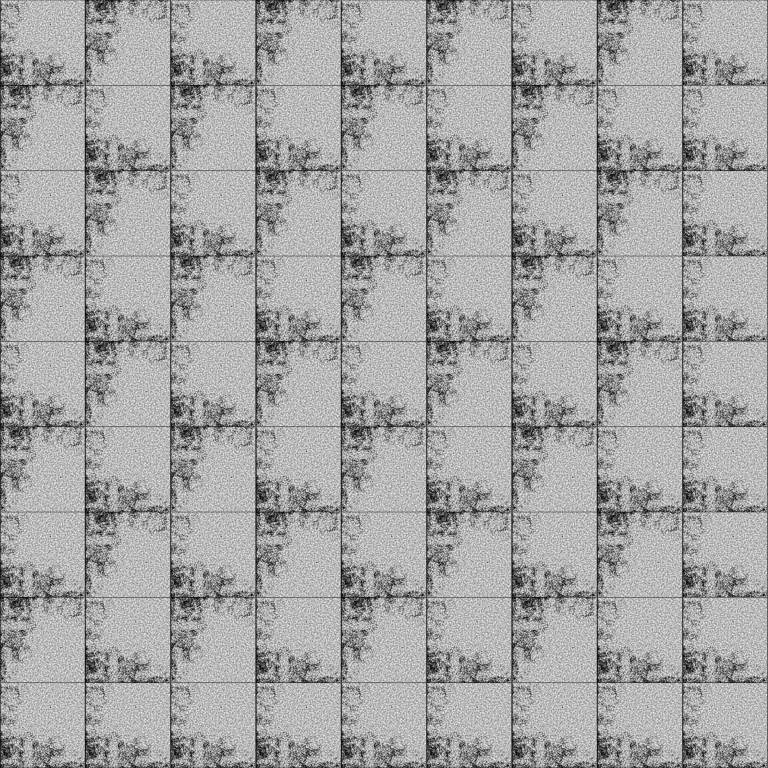
This pattern is drawn by a WebGL 2 fragment shader. Its source:

```glsl
#version 300 es
precision highp float;

uniform vec2 u_resolution;
out vec4 outColor;

const float TILES = 9.0;
const float STONE_TONE = 0.73;
const float SOOT_TONE = 0.07;
const float GRAIN_SCALE = 53.0;
const float GRAIN_STRENGTH = 0.31;
const float WEAR_SCALE = 8.5;
const float WEAR_ROUGHNESS = 1.0;
const float WEAR_GRAIN = 0.25;
const float WEAR_START = 0.16;
const float WEAR_FULL = 1.06;
const float STAIN_STRENGTH = 0.66;
const float EDGE_SOOT = 0.30;
const float EDGE_REACH = 0.04;
const vec2 SEAM_HALF_WIDTH = vec2(0.008, 0.005);
const vec2 SEAM_STRENGTH = vec2(0.72, 0.52);
const mat2 TURN = mat2(0.8, 0.6, -0.6, 0.8);

// Stained areas of a tile: centre, radius, strength
const int STAINS = 11;
const vec4 STAIN[STAINS] = vec4[STAINS](
    vec4(0.03, 0.08, 0.23, 0.50),
    vec4(0.64, 0.20, 0.18, 0.54),
    vec4(0.33, 0.12, 0.23, 0.42),
    vec4(0.13, 0.46, 0.20, 0.34),
    vec4(0.20, 0.93, 0.18, 0.42),
    vec4(0.90, 0.00, 0.14, 0.50),
    vec4(0.02, 0.27, 0.17, 0.42),
    vec4(0.05, 0.74, 0.15, 0.34),
    vec4(0.66, 0.02, 0.18, 0.36),
    vec4(0.40, 0.32, 0.15, 0.24),
    vec4(0.585, 0.71, 0.022, 0.70));

uint hash(uvec2 cell) {
    uint h = cell.x * 1597u + cell.y * 51749u;
    h = (h ^ (h >> 15)) * 73471u;
    h = (h ^ (h >> 13)) * 91193u;
    return h ^ (h >> 16);
}

vec2 gradientAt(vec2 cell) {
    float angle = float(hash(uvec2(ivec2(cell) + 4096)) & 1023u) * 6.28318 / 1024.0;
    return vec2(cos(angle), sin(angle));
}

float gradientNoise(vec2 p) {
    vec2 cell = floor(p);
    vec2 f = p - cell;
    vec2 blend = f * f * f * (f * (f * 6.0 - 15.0) + 10.0);
    vec2 e = vec2(1.0, 0.0);
    float a = dot(gradientAt(cell), f);
    float b = dot(gradientAt(cell + e.xy), f - e.xy);
    float c = dot(gradientAt(cell + e.yx), f - e.yx);
    float d = dot(gradientAt(cell + e.xx), f - e.xx);
    return mix(mix(a, b, blend.x), mix(c, d, blend.x), blend.y);
}

float roughNoise(vec2 p) {
    float sum = 0.0;
    float amplitude = 0.5;
    for (int i = 0; i < 4; i++) {
        sum += amplitude * gradientNoise(p);
        p = TURN * p * 2.0 + 17.3;
        amplitude *= 0.82;
    }
    return sum;
}

// Soot gathers where the stains, the dirty edges and the rough noise add up
float wear(vec2 uv, float grain) {
    float stain = EDGE_SOOT * (exp(-uv.x / EDGE_REACH) + exp(-uv.y / EDGE_REACH));
    for (int i = 0; i < STAINS; i++) {
        vec2 offset = (uv - STAIN[i].xy) / STAIN[i].z;
        stain += STAIN_STRENGTH * STAIN[i].w * exp(-dot(offset, offset));
    }
    float mottle = WEAR_ROUGHNESS * roughNoise(uv * WEAR_SCALE + 3.7) - WEAR_GRAIN * grain;
    return smoothstep(WEAR_START, WEAR_FULL, stain + mottle * smoothstep(0.0, 0.25, stain));
}

float tileTone(vec2 uv) {
    float grain = gradientNoise(TURN * uv * GRAIN_SCALE + 40.0);
    float stone = STONE_TONE + GRAIN_STRENGTH * grain;
    return mix(stone, SOOT_TONE, wear(uv, grain));
}

void main() {
    vec2 grid = gl_FragCoord.xy / u_resolution * TILES;
    vec2 pixel = TILES / u_resolution;
    vec2 tile = floor(grid);
    vec2 uv = fract(grid);

    // Alternate tiles take a quarter turn, except the last column and bottom row
    bool border = tile.x > TILES - 1.5 || tile.y < 0.5;
    bool turned = mod(tile.x + tile.y, 2.0) > 0.5 && !border;
    float tone = tileTone(turned ? vec2(1.0 - uv.y, uv.x) : uv);

    // Seams, vertical ones heavier
    vec2 edgeDistance = min(uv, 1.0 - uv);
    vec2 seam = 1.0 - smoothstep(SEAM_HALF_WIDTH - 0.5 * pixel, SEAM_HALF_WIDTH + 0.5 * pixel, edgeDistance);
    seam *= SEAM_STRENGTH;
    tone = mix(tone, SOOT_TONE, max(seam.x, seam.y));

    outColor = vec4(vec3(clamp(tone, 0.0, 1.0)), 1.0);
}
```
